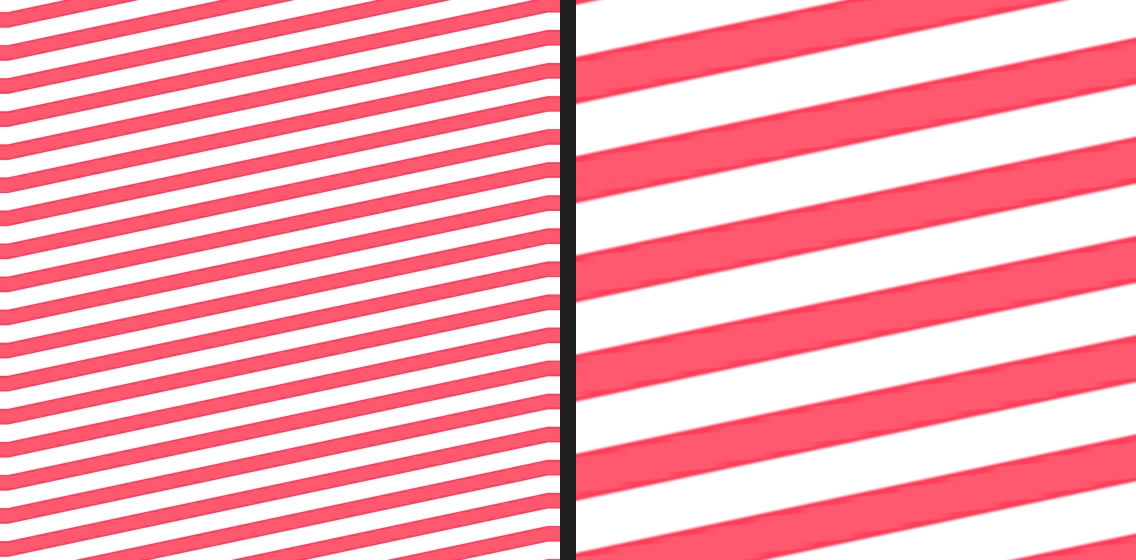
Left, the full canvas; right, a detail of the centre.
Write a Shadertoy shader that draws this pattern.

```glsl
// Slanted coral stripes on white that level off at the left and right edges.

const vec3  PAPER      = vec3(1.0);
const vec3  CORAL      = vec3(1.0, 0.35, 0.44);
const vec3  DEEP_CORAL = vec3(1.0, 0.24, 0.35);

const float PERIOD     = 0.05905;  // vertical spacing of the stripes
const float THICKNESS  = 0.0280;   // vertical width of a stripe
const float OFFSET     = 0.0197;   // height of the lowest stripe at the left
const float SLOPE      = 0.212;
const float BEND_LEFT  = 0.0145;   // the stripes are level outside the bends
const float BEND_RIGHT = 0.978;
const float EDGE_SOFT  = 0.0013;   // half width of the soft edge
const float RIM_DEPTH  = 0.0046;   // reach of the deeper tint from each edge
const float ROW_HEIGHT = 0.0060;   // spacing of the faint horizontal streaks
const float TAU        = 6.2831853;

// Signed vertical distance to the centre line of the nearest stripe.
float stripeOffset(vec2 p) {
    float rise = SLOPE * (clamp(p.x, BEND_LEFT, BEND_RIGHT) - BEND_LEFT);
    float phase = (p.y - OFFSET - rise) / PERIOD;
    return (fract(phase + 0.5) - 0.5) * PERIOD;
}

// Deeper tint along the rims, broken into short level streaks.
float rimTint(vec2 p, float depth) {
    float streak = sin(TAU * p.y / ROW_HEIGHT);
    float reach = RIM_DEPTH * (1.0 + 0.3 * streak);
    float rim = 1.0 - smoothstep(0.35 * reach, reach, depth);
    float grain = 0.08 * (0.5 + 0.5 * streak);
    return clamp(rim + grain, 0.0, 1.0);
}

void mainImage(out vec4 fragColor, in vec2 fragCoord) {
    vec2 p = fragCoord / iResolution.xy;
    float depth = 0.5 * THICKNESS - abs(stripeOffset(p));

    float soft = max(EDGE_SOFT, 0.7 / iResolution.y);
    float coverage = smoothstep(-soft, soft, depth);

    vec3 ink = mix(CORAL, DEEP_CORAL, rimTint(p, depth));
    fragColor = vec4(mix(PAPER, ink, coverage), 1.0);
}
```
